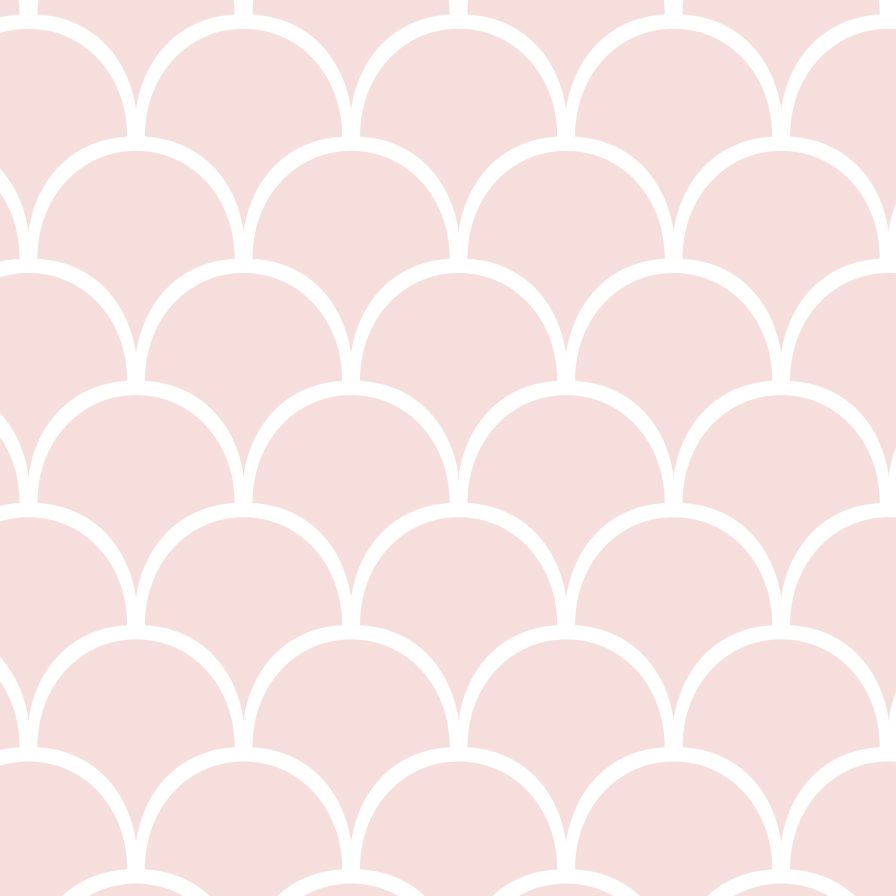
Give the GLSL for this pattern, as a Shadertoy shader.

```glsl
// Overlapping fish scales: pale pink domes with white rims in half-offset rows.
// Each dome is a pair of slightly squared ellipses with a straight body below;
// rows are painted from back to front so each one covers the row above it.

const vec3 PINK = vec3(0.961, 0.871, 0.863);
const vec3 WHITE = vec3(1.0);
const vec2 STEP = vec2(0.24, 0.1363); // scale spacing across, row spacing down

// Approximate signed distance to a superellipse dome, extended downwards.
float domeDistance(vec2 p, vec2 radii, float power) {
    vec2 q = pow(vec2(abs(p.x), max(p.y, 0.0)) / radii, vec2(power));
    return (pow(q.x + q.y, 1.0 / power) - 1.0) * radii.x;
}

float coverage(float dist, float pixel) {
    return 1.0 - smoothstep(-0.7 * pixel, 0.7 * pixel, dist);
}

void mainImage(out vec4 fragColor, in vec2 fragCoord) {
    float pixel = 1.0 / iResolution.y;
    vec2 uv = fragCoord * pixel - vec2(0.2718, 0.8477);
    float nearestRow = floor(uv.y / STEP.y);
    vec3 color = PINK;

    // Row above, own row, then the row below for a smooth shared edge.
    for (int i = 1; i >= -1; i--) {
        float row = nearestRow + float(i);
        float shift = 0.5 * mod(row, 2.0);
        float column = fract(uv.x / STEP.x + shift + 0.5) - 0.5;
        vec2 p = vec2(column * STEP.x, uv.y - row * STEP.y);

        float rim = domeDistance(p, vec2(0.1221, 0.1363), 2.2);
        float body = domeDistance(p, vec2(0.1100, 0.1202), 2.05);
        color = mix(color, WHITE, coverage(rim, pixel));
        color = mix(color, PINK, coverage(body, pixel));
    }

    fragColor = vec4(color, 1.0);
}
```
